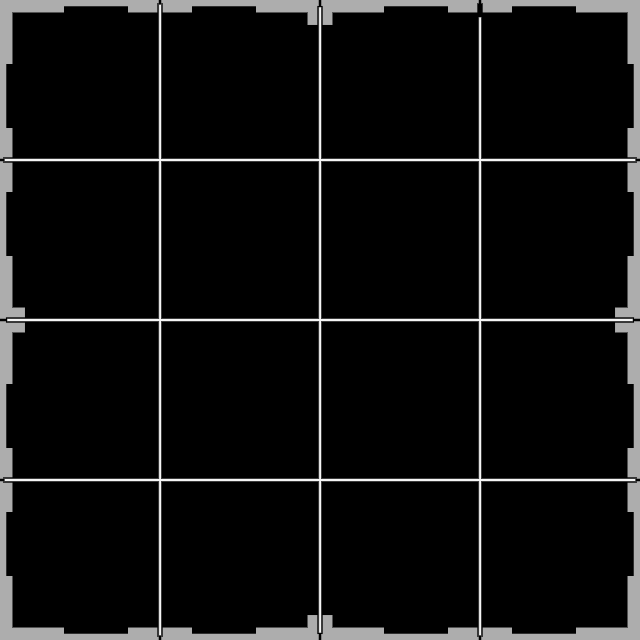
A Shadertoy shader for this pattern:

```glsl
// A four by four black grid with pale rules inside a stepped grey frame.
#define CELLS 4
#define FRAME 0.0195
#define RECESS 0.0098
#define NOTCH 0.039
#define TAB_PITCH 0.2
#define LINE_HALF 0.00195
#define OUTLINE_HALF 0.0042
#define END_INSET 0.0072
#define MID_INSET 0.0113
#define WORN_INSET 0.027

const vec3 GREY = vec3(0.68);
const vec3 PALE = vec3(0.96);
const vec3 SHADE = vec3(0.87);

// Pixel coverage of a signed distance
float cover(float d, float px) {
    return clamp(0.5 - d / px, 0.0, 1.0);
}

// Strip centred on across = 0, running from start to stop
float strip(float across, float along, float halfWidth, float start, float stop) {
    return max(abs(across) - halfWidth, max(start - along, along - stop));
}

// Shallow recesses repeated along one pair of sides
float recesses(vec2 q) {
    float t = abs(fract(q.x / TAB_PITCH + 0.75) - 0.5) - 0.25;
    return max(t * TAB_PITCH, q.y - 0.5 + RECESS);
}

// Square block in the middle of one pair of sides
float notch(vec2 q) {
    return max(q.x - FRAME, 0.5 - NOTCH - q.y);
}

// Black interior, folded into one quadrant
float interior(vec2 p) {
    vec2 q = abs(p - 0.5);
    float d = max(q.x, q.y) - 0.5 + FRAME;
    d = min(d, min(recesses(q), recesses(q.yx)));
    return max(d, -min(notch(q), notch(q.yx)));
}

// One rule: thin stub to the edge, wider outline, pale core
vec3 drawRule(vec3 col, float across, float along, float inset, float worn, vec3 side, float px) {
    float outlineInset = inset - 0.002;
    float stub = abs(across) - LINE_HALF;
    float outline = strip(across, along, OUTLINE_HALF, outlineInset, 1.0 - outlineInset);
    float core = strip(across, along, LINE_HALF, inset, 1.0 - max(inset, worn));
    col *= 1.0 - cover(min(stub, outline), px);
    vec3 tone = mix(PALE, side, cover(across, px));
    return mix(col, tone, cover(core, px));
}

void mainImage(out vec4 fragColor, in vec2 fragCoord) {
    vec2 p = fragCoord / iResolution.xy;
    float px = 1.0 / min(iResolution.x, iResolution.y);
    vec3 col = GREY * (1.0 - cover(interior(p), px));

    // Upright rules, the last one worn short at the top
    for (int i = 1; i < CELLS; i++) {
        float inset = 2 * i == CELLS ? MID_INSET : END_INSET;
        float worn = i == CELLS - 1 ? WORN_INSET : 0.0;
        col = drawRule(col, p.x - float(i) / float(CELLS), p.y, inset, worn, SHADE, px);
    }

    // Level rules; their outline only darkens the frame
    for (int i = 1; i < CELLS; i++) {
        float inset = 2 * i == CELLS ? MID_INSET : END_INSET;
        float across = p.y - float(i) / float(CELLS);
        vec3 crossed = drawRule(col, across, p.x, inset, 0.0, PALE, px);
        float inFrame = step(0.5 - NOTCH, abs(p.x - 0.5));
        col = mix(max(col, crossed), crossed, inFrame);
    }
    fragColor = vec4(col, 1.0);
}
```
